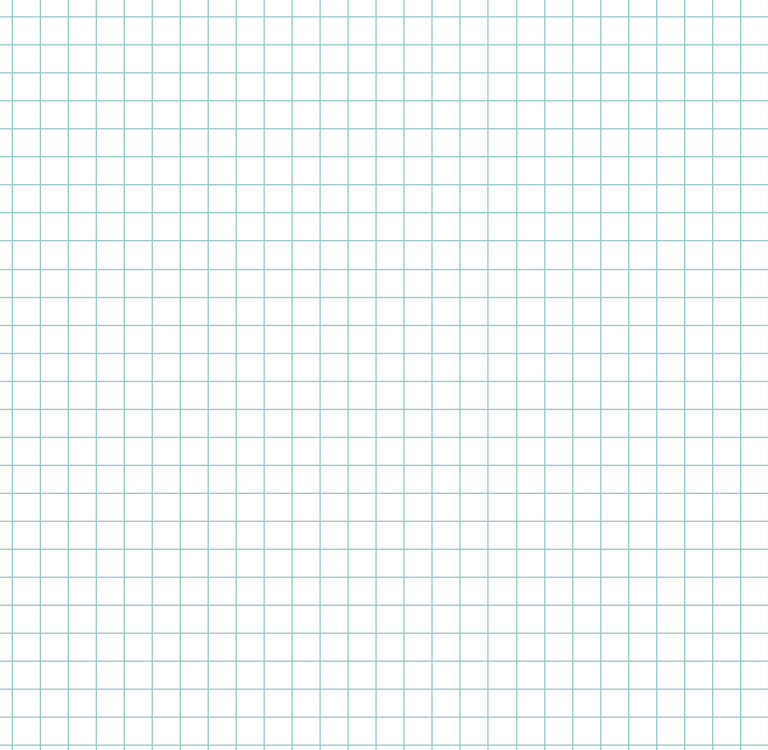
This pattern is drawn by a WebGL 2 fragment shader. Its source:

```glsl
#version 300 es
precision highp float;
// Square graph paper: thin blue-grey rules on white, about 27 cells each way.
// Each axis folds into one cell, and the exact overlap of pixel and rule
// gives smooth edges. One slightly wider cell per axis marks a sheet seam.

uniform vec2 u_resolution;
out vec4 fragColor;

// Lengths are fractions of the canvas height.
#define CELL 0.0373
#define LINE_WIDTH 0.00176
#define FIRST_LINE vec2(0.0165, 0.0065)
#define SEAM vec2(0.669, 0.661)
#define SEAM_GAP 0.0012
#define PAPER vec3(1.0)
#define INK vec3(0.60, 0.78, 0.82)

// Signed distance to the nearest vertical (x) and horizontal (y) rule.
vec2 ruleDistance(vec2 p) {
    vec2 q = p - FIRST_LINE - SEAM_GAP * step(SEAM, p);
    return (fract(q / CELL + 0.5) - 0.5) * CELL;
}

// Share of a pixel covered by a rule, on each axis.
vec2 ruleCoverage(vec2 d, float pixel) {
    vec2 right = min(d + 0.5 * pixel, vec2(0.5 * LINE_WIDTH));
    vec2 left = max(d - 0.5 * pixel, vec2(-0.5 * LINE_WIDTH));
    return clamp((right - left) / pixel, 0.0, 1.0);
}

void main() {
    float pixel = 1.0 / u_resolution.y;
    vec2 p = gl_FragCoord.xy * pixel;

    // Union of both sets of rules over the paper.
    vec2 cover = ruleCoverage(ruleDistance(p), pixel);
    float ink = 1.0 - (1.0 - cover.x) * (1.0 - cover.y);

    fragColor = vec4(mix(PAPER, INK, ink), 1.0);
}
```
